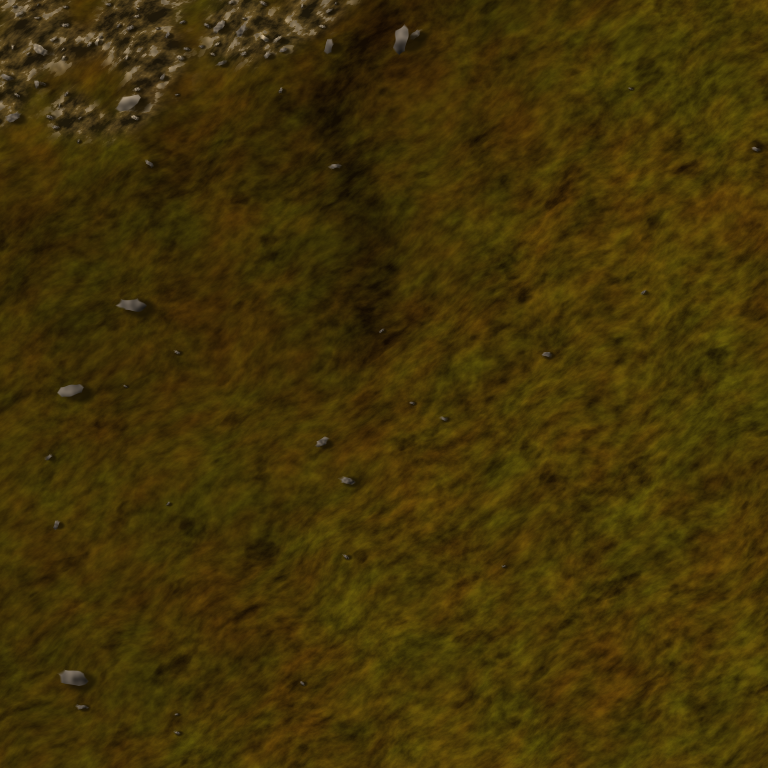
Write a WebGL 1 fragment shader that draws this texture.

```glsl
precision highp float;
uniform vec2 u_resolution;

#define SLOPE_ANGLE 0.60
#define STRETCH 1.9
#define CLUMP_SCALE 13.0
#define BLADE_SCALE 46.0
#define CLUMP_CONTRAST 0.50
#define BLADE_CONTRAST 0.72
#define BRIGHTNESS 0.60
#define BOULDER_CELLS 13.0
#define STONE_CELLS 34.0
#define GRAVEL_CELLS 75.0
#define SOFTNESS 0.0018

const vec3 SHADE = vec3(0.155, 0.110, 0.018);
const vec3 GRASS = vec3(0.330, 0.258, 0.036);
const vec3 RUST_TINT = vec3(1.06, 0.91, 0.85);
const vec3 GREEN_TINT = vec3(0.96, 1.08, 0.90);
const vec3 EARTH = vec3(0.32, 0.25, 0.12);
const vec3 ROCK = vec3(0.62, 0.55, 0.44);
const vec3 GREY_ROCK = vec3(0.40, 0.36, 0.31);

float hash(vec2 p) {
  vec3 q = fract(vec3(p.xyx) * 0.1031);
  q += dot(q, q.yzx + 33.33);
  return fract((q.x + q.y) * q.z);
}

mat2 rotation(float a) {
  float c = cos(a), s = sin(a);
  return mat2(c, -s, s, c);
}

float corner(vec2 cell, vec2 offset) {
  float a = 6.2832 * hash(cell);
  return dot(vec2(cos(a), sin(a)), offset);
}

// Gradient noise, roughly -0.7 to 0.7
float noise(vec2 p) {
  vec2 i = floor(p), f = fract(p), e = vec2(1.0, 0.0);
  vec2 u = f * f * f * (f * (f * 6.0 - 15.0) + 10.0);
  return mix(mix(corner(i, f), corner(i + e, f - e), u.x),
             mix(corner(i + e.yx, f - e.yx), corner(i + 1.0, f - 1.0), u.x), u.y);
}

float fbm(vec2 p) {
  float sum = 0.0, gain = 1.0;
  for (int i = 0; i < 4; i++) {
    sum += gain * noise(p);
    p = rotation(0.2) * p * 2.03 + 17.3;
    gain *= 0.55;
  }
  return sum;
}

// Height above the ridge that crosses the upper left corner
float aboveRidge(vec2 p) {
  return p.y - 0.77 - 0.2 * p.x - 0.52 * p.x * p.x + 0.04 * noise(p * 9.0);
}

float screeAmount(vec2 p) {
  float patches = smoothstep(-0.4, 0.1, noise(p * 13.0 + 4.0));
  return smoothstep(0.0, 0.04, aboveRidge(p)) * patches;
}

// Angular stones with a soft shadow, one at most in each cell
void scatterStones(inout vec3 col, vec2 p, float cells, float chance, float screeChance) {
  vec2 g = p * cells;
  float soft = SOFTNESS * cells;
  for (int y = -1; y <= 1; y++) {
    for (int x = -1; x <= 1; x++) {
      vec2 cell = floor(g) + vec2(float(x), float(y)) + 0.5;
      vec2 id = cell + cells;
      vec2 centre = cell + 0.7 * (vec2(hash(id + 3.1), hash(id + 8.7)) - 0.5);
      float scree = screeAmount(centre / cells);
      float sparse = 1.0 - 0.8 * smoothstep(0.45, 0.7, centre.x / cells);
      float present = step(hash(id), chance * sparse + screeChance * scree);
      float size = mix(0.10, 0.27, hash(id + 21.0)) * mix(1.0, 1.2, scree);
      vec2 d = g - centre;
      vec2 q = rotation(2.2 * hash(id + 5.0) - 0.7) * d * vec2(0.8, 1.7);
      q += 0.12 * vec2(noise(g * 4.0), noise(g * 4.0 + 9.0));
      float body = max(abs(q.x) + 0.45 * abs(q.y), abs(q.y) * 1.15) - size;
      float shadowEdge = length((d - size * vec2(0.8, -0.3)) * vec2(0.8, 1.2)) - size;
      float shadow = 1.0 - smoothstep(-0.4 * size, soft + 0.2 * size, shadowEdge);
      float face = 0.85 + 0.4 * clamp((d.y - 0.6 * d.x) / size, -0.9, 0.6);
      face += 0.5 * noise(g * 7.0);
      vec3 stone = mix(GREY_ROCK, ROCK, scree * hash(id + 2.0)) * face;
      col = mix(col, SHADE * 0.6, 0.75 * present * shadow);
      col = mix(col, stone, present * (1.0 - smoothstep(-soft, soft, body)));
    }
  }
}

void main() {
  vec2 p = gl_FragCoord.xy / u_resolution;
  vec2 warped = p + 0.015 * vec2(noise(p * 9.0), noise(p * 9.0 + 31.0));
  vec2 along = rotation(SLOPE_ANGLE) * warped * vec2(1.0);
  along.y *= STRETCH;

  // Grass tone: broad patches, clumps and fine blades along the slope
  float openSlope = smoothstep(-0.15, 0.2, p.x - 0.45 + 0.6 * (0.45 - p.y));
  float roughness = mix(0.7, 1.0, openSlope);
  float tone = BRIGHTNESS + 0.26 * fbm(p * 4.0 + 2.0) + 0.22 * (openSlope - 0.5);
  tone += roughness * CLUMP_CONTRAST * fbm(along * CLUMP_SCALE);
  tone += roughness * BLADE_CONTRAST * fbm(along * BLADE_SCALE + 50.0);

  // Shaded gully, the hollow to its left and the dark foot of the ridge
  float gullyX = 0.47 + 0.03 * sin(p.y * 17.0 - 9.5) + 0.03 * noise(p * 12.0);
  float gullySpan = smoothstep(0.42, 0.62, p.y);
  float side = p.x - gullyX;
  float bank = smoothstep(-0.2, 0.0, side) * (1.0 - smoothstep(0.0, 0.04, side));
  tone -= gullySpan * (0.28 * exp(-side * side * 700.0) + 0.22 * bank);
  float foot = (aboveRidge(p) + 0.08) / 0.06;
  tone -= 0.2 * exp(-foot * foot);

  // Sharp dark hollows between tufts, then rust and green drifts
  float hollow = noise(along * 17.0 + 80.0) + 0.35 * noise(along * 60.0);
  tone -= 0.42 * roughness * smoothstep(0.28, 0.5, hollow);
  vec3 col = mix(SHADE, GRASS, clamp(tone, -0.45, 1.4));
  float hue = 0.55 + 0.6 * fbm(p * 5.0 + 13.0) + 0.55 * fbm(along * 16.0 + 7.0);
  col *= mix(RUST_TINT, GREEN_TINT, clamp(hue, 0.0, 1.0));

  // Bare earth with pale rubble, then gravel and rocks
  float scree = screeAmount(p);
  float grit = fbm(along * 34.0 + 20.0);
  col = mix(col, EARTH * clamp(0.85 + 1.3 * grit, 0.3, 1.6), 0.85 * scree);
  float rubble = smoothstep(0.2, 0.42, grit + 0.35 * noise(p * 22.0));
  col = mix(col, ROCK * (0.85 + 0.5 * noise(p * 130.0)), 0.8 * scree * rubble);
  scatterStones(col, p, GRAVEL_CELLS, 0.004, 0.22);
  scatterStones(col, p, STONE_CELLS, 0.022, 0.22);
  scatterStones(col, p, BOULDER_CELLS, 0.07, 0.2);
  gl_FragColor = vec4(max(col, 0.0), 1.0);
}
```
